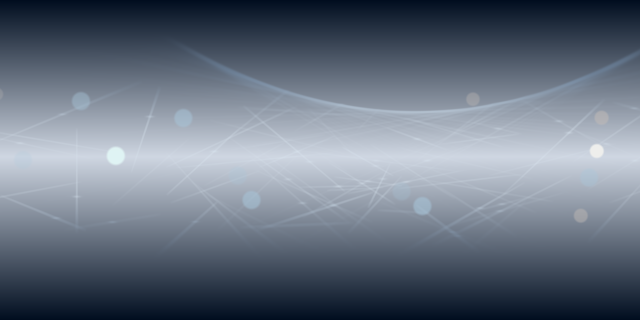
This background is drawn by a Shadertoy shader. Its source:

```glsl
float hash(float n) {
    return fract(sin(n * 12.9898) * 43758.545);
}

vec2 gradient(vec2 cell) {
    float angle = 6.2832 * hash(dot(cell, vec2(1.37, 7.91)));
    return vec2(cos(angle), sin(angle));
}

float gradientNoise(vec2 p) {
    vec2 i = floor(p), f = fract(p), e = vec2(0, 1);
    vec2 u = f * f * f * (f * (f * 6.0 - 15.0) + 10.0);
    float low = mix(dot(gradient(i), f), dot(gradient(i + e.yx), f - e.yx), u.x);
    float high = mix(dot(gradient(i + e), f - e), dot(gradient(i + 1.0), f - 1.0), u.x);
    return mix(low, high, u.y);
}

// Thin segment that fades towards both ends
float strand(vec2 p, vec2 a, vec2 b, float width) {
    vec2 ab = b - a;
    float h = clamp(dot(p - a, ab) / dot(ab, ab), 0.0, 1.0);
    float d = length(p - a - ab * h);
    return (1.0 - smoothstep(0.0, width, d)) * sqrt(4.0 * h * (1.0 - h));
}

float glint(vec2 p) {
    p /= vec2(0.011, 0.0035);
    return exp(-dot(p, p));
}

float disc(vec2 p, vec2 centre, float radius, float blur) {
    return 1.0 - smoothstep(radius - blur, radius + blur, length(p - centre));
}

// Horizontal band of light fading to navy
vec3 backdrop(float y) {
    float t = 1.0 - abs(y - 0.51) / (y > 0.51 ? 0.49 : 0.51);
    return mix(vec3(0.0, 0.05, 0.12), vec3(0.81, 0.84, 0.885), t);
}

// Straight threads tangent to a hanging parabola
float tangentFan(vec2 p, float width) {
    float sum = 0.0;
    for (int i = 0; i < 54; i++) {
        float n = float(i);
        float x = 0.48 + 1.66 * (n + hash(n + 3.0)) / 54.0;
        float slope = 0.78 * (x - 1.3);
        float y = 0.651 + 0.39 * (x - 1.3) * (x - 1.3);
        float d = abs(p.y - y - slope * (p.x - x)) / sqrt(1.0 + slope * slope);
        float fade = exp(-abs(p.x - x) * mix(2.0, 7.0, hash(n + 71.0)));
        sum += (1.0 - smoothstep(0.0, width, d)) * fade * mix(0.1, 0.38, hash(n + 19.0));
    }
    return sum;
}

// Loose scattered threads, denser right of the middle
float looseWeb(vec2 p, float width) {
    float sum = 0.0;
    for (int i = 0; i < 64; i++) {
        float n = float(i) + 100.0;
        float spread = hash(n);
        float x = i % 2 == 0 ? 2.0 * spread : 1.3 + 0.9 * (spread - 0.5);
        vec2 centre = vec2(x, mix(0.27, 0.68, hash(n + 70.3)));
        float angle = mix(-0.85, 0.85, hash(n + 141.7));
        vec2 reach = mix(0.07, 0.28, hash(n + 212.1)) * vec2(cos(angle), sin(angle));
        sum += strand(p, centre - reach, centre + reach, width) * mix(0.08, 0.3, hash(n + 283.9));
        if (i % 3 == 0) sum += 0.4 * glint(p - centre);
    }
    return sum;
}

// Brighter threads: start and end of each
const vec4 mainStrands[12] = vec4[12](
    vec4(0.52, 0.39, 0.75, 0.60), vec4(0.76, 0.67, 1.08, 0.40),
    vec4(1.07, 0.54, 1.23, 0.45), vec4(1.15, 0.35, 1.22, 0.49),
    vec4(1.57, 0.39, 1.89, 0.69), vec4(0.24, 0.60, 0.24, 0.27),
    vec4(0.41, 0.46, 0.50, 0.73), vec4(0.00, 0.39, 0.27, 0.28),
    vec4(0.80, 0.28, 1.17, 0.40), vec4(0.48, 0.19, 0.68, 0.37),
    vec4(1.24, 0.20, 1.64, 0.43), vec4(1.30, 0.36, 1.50, 0.21));

// Soft discs: x, y, opacity
const vec3 coolDiscs[9] = vec3[9](
    vec3(0.253, 0.684, 0.42), vec3(0.573, 0.631, 0.50), vec3(0.362, 0.513, 0.95),
    vec3(0.072, 0.500, 0.20), vec3(0.786, 0.375, 0.52), vec3(0.743, 0.451, 0.25),
    vec3(1.320, 0.356, 0.55), vec3(1.255, 0.402, 0.25), vec3(1.841, 0.445, 0.38));
const vec3 warmDiscs[5] = vec3[5](
    vec3(1.478, 0.690, 0.35), vec3(1.880, 0.632, 0.50), vec3(1.865, 0.528, 0.95),
    vec3(1.815, 0.326, 0.45), vec3(-0.01, 0.706, 0.25));

void mainImage(out vec4 fragColor, in vec2 fragCoord) {
    vec2 p = fragCoord / iResolution.y;
    float pixel = 1.0 / iResolution.y;
    float offBand = abs(p.y - 0.5);
    vec3 color = backdrop(p.y);

    // Threads blur and turn blue away from the bright band
    float blur = 0.09 * offBand * offBand;
    float width = 0.0014 + pixel + blur;
    float threads = tangentFan(p, width) + looseWeb(p, width);
    for (int i = 0; i < 12; i++) {
        vec4 s = mainStrands[i];
        threads += 0.4 * strand(p, s.xy, s.zw, width);
        threads += 0.5 * glint(p - mix(s.xy, s.zw, 0.65));
    }
    float ceiling = 0.651 + 0.39 * (p.x - 1.3) * (p.x - 1.3);
    threads *= 1.0 - smoothstep(-0.001, 0.005 + blur, p.y - ceiling);
    threads *= smoothstep(0.17, 0.34, p.y) * (1.0 - smoothstep(0.7, 0.9, p.y));
    threads *= 0.9 + 0.5 * gradientNoise(p * 9.0);
    vec3 threadColor = mix(vec3(0.87, 0.92, 0.96), vec3(0.46, 0.57, 0.69),
                           smoothstep(0.08, 0.3, offBand));
    color = mix(color, threadColor, 0.85 * (1.0 - exp(-threads)));

    // Out-of-focus lights
    for (int i = 0; i < 9; i++) {
        vec3 d = coolDiscs[i];
        vec3 tint = mix(vec3(0.66, 0.78, 0.86), vec3(0.88, 0.96, 0.96), smoothstep(0.6, 0.9, d.z));
        color = mix(color, tint, d.z * disc(p, d.xy, 0.028, 0.005));
    }
    for (int i = 0; i < 5; i++) {
        vec3 d = warmDiscs[i];
        vec3 tint = mix(vec3(0.77, 0.74, 0.72), vec3(0.94, 0.94, 0.93), smoothstep(0.6, 0.9, d.z));
        color = mix(color, tint, d.z * disc(p, d.xy, 0.016 + 0.013 * d.z * (1.4 - d.z), 0.001 + pixel));
    }
    fragColor = vec4(color, 1.0);
}
```
